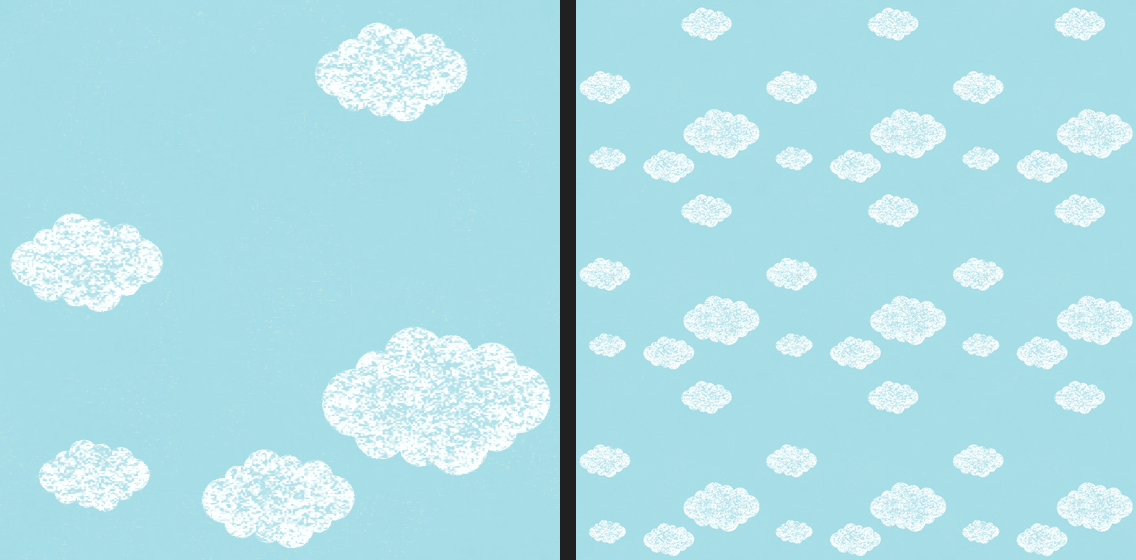
Left: one tile. Right: repeated 3 by 3.
A three.js fragment shader for this pattern:

```glsl
// Chalky white clouds scattered over a pale blue, faintly woven sky.
// Each cloud is a ring of round lobes around an oval body, filled with grain
// from wrapping value noise; all offsets and noise wrap, so the square tiles.

varying vec2 vUv;

const vec3 SKY = vec3(0.652, 0.867, 0.902);
const vec3 CHALK = vec3(0.985, 0.995, 0.995);
const vec3 FLECK = vec3(0.760, 0.915, 0.895);

// Clouds: centre x, centre y, half width
const vec3 CLOUD_TOP = vec3(0.699, 0.871, 0.136);
const vec3 CLOUD_LEFT = vec3(0.155, 0.531, 0.136);
const vec3 CLOUD_LARGE = vec3(0.779, 0.284, 0.204);
const vec3 CLOUD_SMALL = vec3(0.168, 0.151, 0.099);
const vec3 CLOUD_LOW = vec3(0.497, 0.109, 0.136);
const int CLOUD_COUNT = 5;

const int LOBE_COUNT = 10;
const vec2 LOBE_RING = vec2(0.70, 0.39);   // oval carrying the lobe centres
const vec2 BODY = vec2(0.74, 0.40);        // oval filling the middle
const float EDGE_SOFT = 0.0013;
const float EDGE_CRUMBLE = 0.005;
const float GRAIN_SOFT = 0.21;
const float RIM_CHALK = 0.11;              // extra chalk towards the rim
const float WEAVE = 0.018;
const float MOTTLE = 0.014;
const float TAU = 6.2831853;

float hash(vec2 p) {
  vec3 q = fract(p.xyx * 0.1031);
  q += dot(q, q.yzx + 33.33);
  return fract((q.x + q.y) * q.z);
}

// Value noise with a whole number of cells across the canvas
float noise(vec2 p, vec2 cells) {
  p *= cells;
  vec2 i = floor(p);
  vec2 f = p - i;
  f = f * f * (3.0 - 2.0 * f);
  vec2 a = mod(i, cells);
  vec2 b = mod(i + 1.0, cells);
  return mix(mix(hash(a), hash(vec2(b.x, a.y)), f.x),
             mix(hash(vec2(a.x, b.y)), hash(b), f.x), f.y);
}

vec3 cloudAt(int i) {
  if (i == 0) return CLOUD_TOP;
  if (i == 1) return CLOUD_LEFT;
  if (i == 2) return CLOUD_LARGE;
  if (i == 3) return CLOUD_SMALL;
  return CLOUD_LOW;
}

// Signed distance to a cloud of half width 1
float cloudShape(vec2 q) {
  float d = (length(q / BODY) - 1.0) * BODY.y;
  for (int i = 0; i < LOBE_COUNT; i++) {
    float turn = TAU * float(i) / float(LOBE_COUNT);
    float angle = turn + 0.04 + 0.14 * sin(2.0 * turn);
    float radius = 0.236 + 0.02 * cos(2.0 * turn) + 0.06 * cos(4.0 * turn - 0.75);
    vec2 centre = LOBE_RING * vec2(cos(angle), sin(angle));
    d = min(d, length(q - centre) - radius);
  }
  return d;
}

void main() {
  vec2 p = vUv;

  // Sky: soft mottling, crossed threads and sparse pale flecks
  float mottle = 0.6 * noise(p, vec2(4.0)) + 0.4 * noise(p, vec2(13.0)) - 0.5;
  float threads = 0.5 * (noise(p, vec2(256.0, 70.0)) + noise(p, vec2(70.0, 256.0))) - 0.5;
  vec3 color = SKY + vec3(1.0, 0.5, 0.4) * (MOTTLE * mottle + WEAVE * threads);
  float flecks = smoothstep(0.76, 0.98, noise(p, vec2(250.0, 330.0)));
  flecks *= smoothstep(0.35, 0.8, noise(p, vec2(17.0, 13.0)));
  color = mix(color, FLECK, 0.6 * flecks);

  // Chalk: fine grain, horizontal drags and worn patches
  float grain = 0.6 * noise(p, vec2(250.0, 330.0) + 7.0)
              + 0.4 * noise(p, vec2(115.0, 190.0)) - 0.5;
  float drag = noise(p, vec2(22.0, 75.0)) - 0.5;
  float patches = noise(p, vec2(19.0, 26.0)) - 0.5;
  float wear = 0.13 * drag + 0.16 * patches;

  for (int i = 0; i < CLOUD_COUNT; i++) {
    vec3 cloud = cloudAt(i);
    vec2 q = (fract(p - cloud.xy + 0.5) - 0.5) / cloud.z;
    float d = cloudShape(q) * cloud.z + EDGE_CRUMBLE * grain;
    float inside = 1.0 - smoothstep(-EDGE_SOFT, EDGE_SOFT, d);
    float rim = smoothstep(0.45, 1.0, length(q / vec2(0.95, 0.62)));
    float cover = smoothstep(-GRAIN_SOFT, GRAIN_SOFT, grain + wear + 0.01 + RIM_CHALK * rim);
    color = mix(color, CHALK, inside * mix(0.14, 1.0, cover));
  }

  gl_FragColor = vec4(color, 1.0);
}
```
